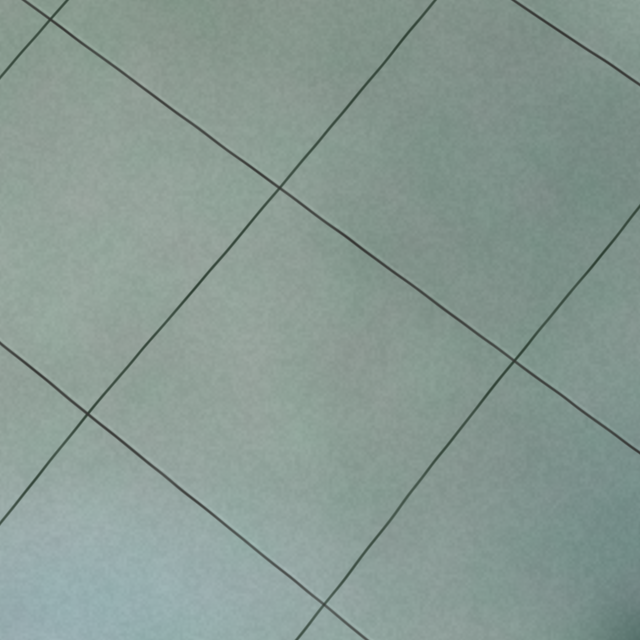
Write a three.js fragment shader that draws this texture.

```glsl
varying vec2 vUv;

float hash(vec2 p) {
  vec3 q = fract(p.xyx * 0.1031);
  q += dot(q, q.yzx + 33.33);
  return fract((q.x + q.y) * q.z);
}

float noise(vec2 p) {
  vec2 i = floor(p), f = fract(p);
  f = f * f * (3.0 - 2.0 * f);
  return mix(mix(hash(i), hash(i + vec2(1.0, 0.0)), f.x),
             mix(hash(i + vec2(0.0, 1.0)), hash(i + vec2(1.0)), f.x), f.y);
}

float fbm(vec2 p) {
  float sum = 0.0, amplitude = 0.5;
  for (int i = 0; i < 4; i++) {
    sum += amplitude * noise(p);
    p = mat2(0.8, 0.6, -0.6, 0.8) * p * 2.03 + 17.0;
    amplitude *= 0.5;
  }
  return sum;
}

// Soft bump around a point
float glow(vec2 p, vec2 center, vec2 radius) {
  vec2 d = (p - center) / radius;
  return exp(-dot(d, d));
}

// Tile coordinates in xy, local tile size in zw
vec4 tileSpace(vec2 p) {
  vec2 q = p - 0.5;
  float bow = 0.007 * exp(-26.0 * (p.y - 0.37) * (p.y - 0.37));
  float across = p.x - 0.2665 - 0.829 * q.y + bow;
  float up = p.y - 0.6595 + 0.735 * q.x;
  vec2 size = vec2(0.5938 - 0.036 * q.y, 0.5696 - 0.05 * up + 0.07 * q.x);
  return vec4(vec2(across, up) / size, size);
}

void main() {
  vec2 p = vUv;
  vec4 tile = tileSpace(p);

  // Uneven daylight over the floor
  vec3 color = vec3(0.555, 0.618, 0.583);
  color += vec3(0.03, 0.03, 0.03) * glow(p, vec2(0.1, 0.45), vec2(0.3, 0.32));
  color += vec3(0.02, 0.045, 0.08) * glow(p, vec2(0.04, 0.02), vec2(0.3, 0.2));
  color += vec3(0.015, 0.03, 0.05) * glow(p, vec2(0.35, 0.05), vec2(0.35, 0.2));
  color -= vec3(0.08, 0.067, 0.06) * glow(p, vec2(0.9, 0.74), vec2(0.32, 0.3));
  color -= vec3(0.04, 0.035, 0.045) * glow(p, vec2(0.2, 1.0), vec2(0.45, 0.16));
  color -= vec3(0.1, 0.07, 0.05) * glow(p, vec2(1.02, 0.16), vec2(0.28, 0.27));
  color -= vec3(0.16, 0.14, 0.14) * glow(p, vec2(1.03, -0.03), vec2(0.1, 0.09));

  // Cloudy stains and faint colour blotches
  color += 0.08 * (fbm(p * 5.0 + 3.0) - 0.47);
  color += vec3(0.04, -0.012, 0.015) * (fbm(p * 13.0 + 40.0) - 0.47);

  // Fine grain
  color += 0.028 * (noise(p * 240.0) - 0.5) + 0.024 * (noise(p * 120.0 + 5.0) - 0.5);

  // Signed distance to the nearest joint of each direction
  vec2 joint = (fract(tile.xy + 0.5) - 0.5) * tile.zw / vec2(1.299, 1.241);
  joint += 0.0016 * (vec2(noise(p * 22.0), noise(p * 22.0 + 31.0)) - 0.5);
  vec2 d = abs(joint);

  // Pale tile edge above the joints that run down to the right
  color += 0.04 * exp(-pow((joint.y - 0.005) / 0.002, 2.0));

  // Dark grout with soft borders and uneven strength
  vec2 strength = 0.76 + 0.24 * vec2(noise(p * 20.0 + 3.0), noise(p * 20.0 + 80.0));
  strength *= mix(0.82, 1.0, smoothstep(0.0, 0.45, p.y));
  vec2 grout = (1.0 - smoothstep(0.0003, 0.0036, d)) * strength;
  color = mix(color, vec3(0.17, 0.24, 0.19), grout.x);
  color = mix(color, vec3(0.2, 0.2, 0.19), grout.y);

  gl_FragColor = vec4(clamp(color, 0.0, 1.0), 1.0);
}
```
